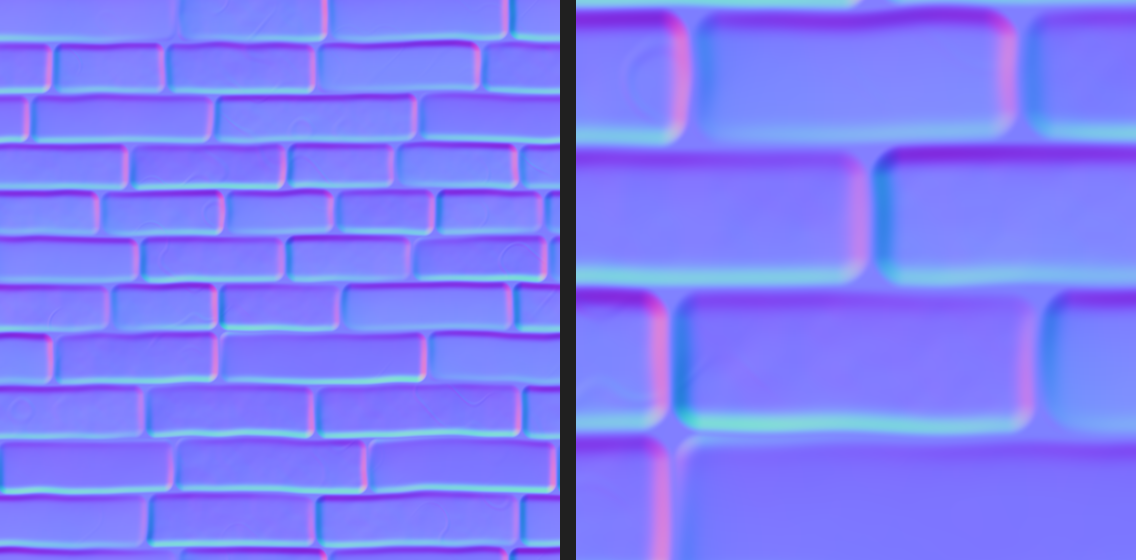
Left, the full canvas; right, a detail of the centre.
Write a WebGL 1 fragment shader that draws this texture map.

```glsl
precision highp float;
uniform vec2 u_resolution;

float hash(vec2 p) {
  vec3 q = fract(p.xyx * vec3(0.1031, 0.1030, 0.0973));
  q += dot(q, q.yzx + 33.33);
  return fract((q.x + q.y) * q.z);
}

// Value noise that tiles over the unit square
float noise(vec2 p, float cells) {
  vec2 q = p * cells, i = floor(q), f = fract(q);
  f = f * f * (3.0 - 2.0 * f);
  vec2 a = mod(i, cells), b = mod(i + 1.0, cells);
  return mix(mix(hash(a), hash(vec2(b.x, a.y)), f.x),
             mix(hash(vec2(a.x, b.y)), hash(b), f.x), f.y);
}

// Lower bed joint of a course; course heights swell and shrink up the wall
float courseLine(float row) {
  float t = row / 11.0, a = 6.28318 * t;
  return t + 0.0125 * sin(a) + 0.009 * (1.0 - cos(a));
}

// Setting of one course out of eleven
float perCourse(float row, vec4 low, vec4 middle, vec4 high) {
  vec4 k = vec4(0.0, 1.0, 2.0, 3.0);
  return dot(low, 1.0 - step(0.5, abs(row - k)))
       + dot(middle, 1.0 - step(0.5, abs(row - k - 4.0)))
       + dot(high, 1.0 - step(0.5, abs(row - k - 8.0)));
}

// Upright joint in brick units; brick lengths drift along the course
float jointAt(float k, float count, vec2 drift) {
  float a = 6.28318 * k / count;
  return k + dot(drift, vec2(cos(a), sin(a)));
}

float wallHeight(vec2 p) {
  // Hand-laid wobble of the joints
  vec2 w = p;
  w.x += 0.007 * (noise(p + 0.37, 11.0) - 0.5) + 0.002 * (noise(p, 37.0) - 0.5);
  w.y += 0.009 * (noise(p, 5.0) - 0.5) + 0.004 * (noise(p + 0.61, 19.0) - 0.5);

  // Course lookup: whole part of bond counts the bricks, fraction staggers them
  float y = fract(w.y - 0.02), row = 0.0;
  for (int i = 1; i < 11; i++) row += step(courseLine(float(i)), y);
  float bond = perCourse(row, vec4(3.75, 3.96, 3.75, 3.245),
    vec4(4.61, 4.97, 5.92, 4.88), vec4(3.18, 4.31, 3.81, 0.0));
  vec2 drift = vec2(
    perCourse(row, vec4(0.03, -0.03, 0.02, 0.04),
      vec4(0.17, 0.02, -0.01, 0.05), vec4(-0.02, 0.06, 0.14, 0.0)),
    perCourse(row, vec4(-0.05, -0.01, -0.06, -0.07),
      vec4(-0.06, 0.06, 0.085, 0.17), vec4(-0.06, -0.125, 0.02, 0.0)));

  // Brick lookup
  float count = floor(bond), u = w.x * count - fract(bond), k = floor(u);
  if (u < jointAt(k, count, drift)) k -= 1.0;
  else if (u >= jointAt(k + 1.0, count, drift)) k += 1.0;
  vec2 id = vec2(mod(k, count), row);

  // Distances to the four sides, then the rounded outline
  float left = (u - jointAt(k, count, drift)) / count;
  float right = (jointAt(k + 1.0, count, drift) - u) / count;
  float bottom = y - courseLine(row);
  float top = courseLine(row + 1.0) - y;
  vec2 inset = vec2(min(left, right), min(bottom, top));
  float d = max(0.019 - length(max(0.019 - inset, 0.0)), 0.0);
  float body = 1.0 - exp(-d * d / 0.000067);

  // Soft shoulders and a slight tilt for each brick
  float smoothBrick = step(0.72, hash(id + 41.0));
  float face = 0.0075 - (0.0041 + 0.001 * smoothBrick) * exp(-top / 0.017);
  face -= (0.003 + 0.002 * hash(id + 53.0)) * exp(-left / 0.016);
  face -= 0.0012 * exp(-right / 0.02) + 0.0022 * exp(-bottom / 0.022);
  face += (0.17 * hash(id + 7.0) - 0.08) * 0.5 * (bottom - top);
  face += (0.05 * hash(id + 29.0) - 0.025) * 0.5 * (left - right);

  // Worn grain and diagonal creases
  float rough = mix(1.0, 0.25, smoothBrick);
  float grain = 0.0008 * noise(p, 36.0) + 0.0002 * noise(p, 83.0);
  float crease = abs(noise(vec2(p.x + p.y, p.y - p.x), 13.0) - 0.5);
  float worn = smoothstep(0.45, 0.7, noise(p + 0.2, 8.0));
  grain += 0.0003 * worn * smoothstep(0.0, 0.08, crease);
  return body * (face + rough * grain) + 0.003 * noise(p + 0.13, 10.0);
}

void main() {
  vec2 p = gl_FragCoord.xy / u_resolution;
  vec2 e = vec2(0.0022, 0.0);
  vec2 slope = vec2(wallHeight(p + e) - wallHeight(p - e),
                    wallHeight(p + e.yx) - wallHeight(p - e.yx)) / (2.0 * e.x);

  // Tangent-space normal with green pointing down
  vec3 normal = normalize(vec3(-slope.x, slope.y, 1.0));
  gl_FragColor = vec4(0.5 + 0.5 * normal, 1.0);
}
```
